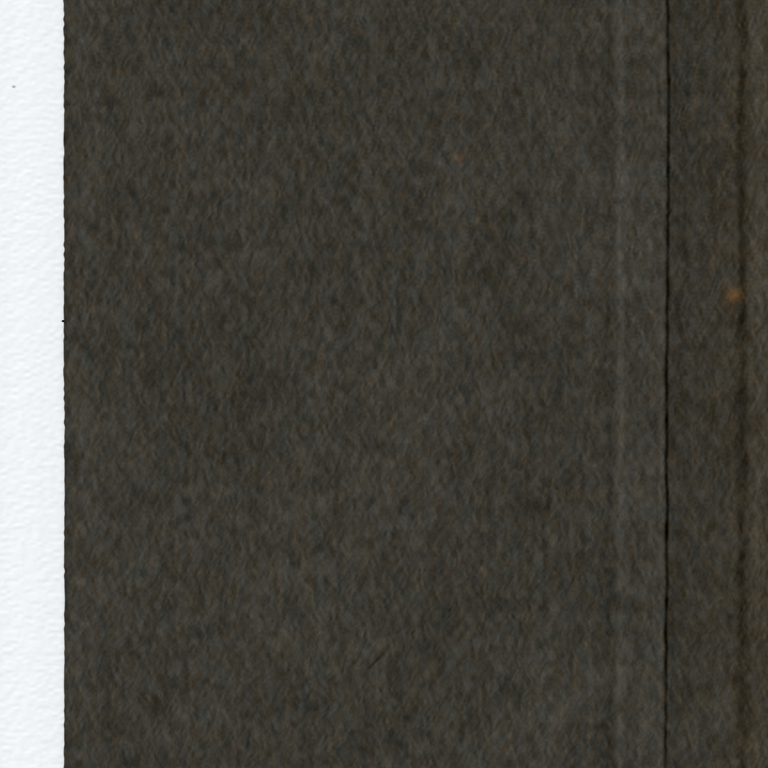
A WebGL 2 fragment shader for this texture:

```glsl
#version 300 es
precision highp float;
// Dark fibrous cover board with pressed hinge creases, beside a strip of white paper.
// Stretched, warped value noise makes the fibres; gaussian bands across x make
// the ridges and grooves; a wavering edge mask joins board and paper.
uniform vec2 u_resolution;
out vec4 fragColor;

float hash(vec2 p) {
  return fract(sin(dot(p, vec2(127.1, 311.7))) * 43758.5453);
}

float noise(vec2 p) {
  vec2 i = floor(p), f = fract(p);
  f = f * f * (3.0 - 2.0 * f);
  return mix(mix(hash(i), hash(i + vec2(1, 0)), f.x),
             mix(hash(i + vec2(0, 1)), hash(i + vec2(1, 1)), f.x), f.y);
}

// Layered noise centred on zero
float fbm(vec2 p) {
  float sum = 0.0, amp = 0.5;
  for (int i = 0; i < 4; i++) {
    sum += amp * (noise(p) - 0.5);
    p = mat2(0.8, 0.6, -0.6, 0.8) * p * 2.03 + 17.3;
    amp *= 0.55;
  }
  return sum;
}

// Soft vertical band around x = centre
float band(float x, float centre, float width) {
  float d = (x - centre) / width;
  return exp(-d * d);
}

// Soft elliptical spot
float spot(vec2 p, vec2 centre, vec2 size) {
  vec2 d = (p - centre) / size;
  return exp(-dot(d, d));
}

// Short upright fibres whose slant drifts over the sheet
float fibres(vec2 p) {
  vec2 q = p + 0.007 * vec2(noise(p * 48.0), noise(p * 48.0 + 31.0));
  float slantLeft = noise(vec2(q.x + 0.3 * q.y, q.y) * vec2(230.0, 85.0));
  float slantRight = noise(vec2(q.x - 0.35 * q.y, q.y) * vec2(260.0, 100.0) + 57.0);
  return slantLeft + slantRight - 1.0;
}

vec3 whitePaper(vec2 p) {
  vec2 q = p + 0.004 * noise(p * 70.0);
  float relief = noise(q * vec2(130.0, 210.0)) - noise((q + vec2(0.002, -0.003)) * vec2(130.0, 210.0));
  vec3 col = vec3(0.938, 0.950, 0.962) + 0.045 * relief + 0.012 * (noise(p * 300.0) - 0.5);
  col += 0.012 * band(p.x, 0.025, 0.03);
  // Stray speck
  return col - 0.35 * spot(p, vec2(0.018, 0.887), vec2(0.0022, 0.0016));
}

vec3 coverBoard(vec2 p, float edge) {
  float fibre = fibres(p);
  float grain = noise(p * vec2(430.0, 330.0)) - 0.5;
  float mottle = fbm(p * vec2(15.0, 9.0) + 4.0);
  float clumps = fbm(p * vec2(65.0, 38.0) + 9.0);
  float light = 0.056 * fibre + 0.034 * grain + 0.042 * mottle + 0.045 * clumps;
  vec3 col = vec3(0.228, 0.219, 0.191) + light;

  // Warm and cool dyed threads
  float tint = noise(p * vec2(150.0, 75.0) + 80.0) - 0.5;
  col += vec3(0.024, 0.004, -0.018) * tint;
  float rust = smoothstep(0.82, 0.98, noise(p * vec2(190.0, 130.0) + 140.0));
  col += vec3(0.035, 0.012, -0.008) * rust;

  // Hinge relief: raised ridges, then the two grooves
  float wear = 0.65 + 0.7 * noise(vec2(p.x * 90.0, p.y * 55.0));
  float sway = 0.003 * (noise(vec2(3.0, p.y * 7.0)) - 0.5) + 0.0014 * (noise(vec2(8.0, p.y * 45.0)) - 0.5);
  float groove = 0.869 + 0.003 * (p.y - 0.5) + sway;
  float relief = 0.042 * band(p.x, 0.808 + sway, 0.0065) * wear;
  relief -= 0.020 * band(p.x, 0.793, 0.009);
  relief += 0.016 * band(p.x, 0.846, 0.016);
  relief += 0.022 * band(p.x, groove - 0.007, 0.004) * wear;
  relief -= 0.125 * band(p.x, groove, 0.0024) * wear;
  relief -= 0.024 * band(p.x, 0.885, 0.014);
  relief -= 0.010 * band(p.x, 0.925, 0.035);
  relief -= 0.066 * band(p.x, 0.966 - sway, 0.0065) * wear;
  relief += 0.020 * band(p.x, 0.988, 0.010);
  col += relief;
  col += vec3(0.012, 0.003, -0.007) * smoothstep(0.86, 1.0, p.x);

  // Rust stains and a small scratch
  float blotch = 0.5 + noise(p * vec2(170.0, 130.0));
  col += vec3(0.105, 0.045, -0.01) * spot(p, vec2(0.957, 0.616), vec2(0.013, 0.010)) * blotch;
  col += vec3(0.08, 0.03, 0.0) * spot(p, vec2(0.596, 0.794), vec2(0.008, 0.005)) * blotch;
  vec2 s = p - vec2(0.488, 0.138);
  vec2 along = vec2(s.x + s.y, s.y - s.x) * 0.7071;
  col -= 0.07 * spot(along, vec2(0.0), vec2(0.015, 0.0018));

  // Shaded cut edge with a slightly paler margin
  col -= 0.05 * exp(-max(p.x - edge, 0.0) / 0.0025);
  return col + 0.012 * band(p.x, 0.11, 0.025);
}

void main() {
  vec2 p = gl_FragCoord.xy / u_resolution;
  float pixel = 1.0 / u_resolution.x;

  // Rough left edge with occasional stray fibres
  float edge = 0.0835 + 0.0012 * (noise(vec2(2.0, p.y * 9.0)) - 0.5)
             + 0.0014 * (noise(vec2(5.0, p.y * 160.0)) - 0.5);
  edge -= 0.003 * smoothstep(0.93, 1.0, noise(vec2(11.0, p.y * 110.0)));
  float cover = smoothstep(-pixel, pixel, p.x - edge);

  vec3 paper = whitePaper(p) - 0.06 * exp(-max(edge - p.x, 0.0) / 0.003);
  vec3 col = mix(paper, coverBoard(p, edge), cover);
  fragColor = vec4(clamp(col, 0.0, 1.0), 1.0);
}
```
